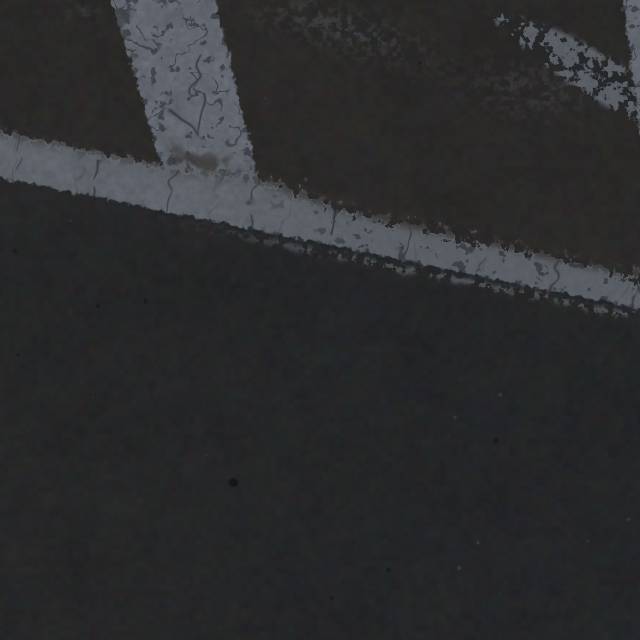
Reproduce this texture procedurally as a Shadertoy shader.

```glsl
const vec3 ASPHALT_WARM = vec3(0.164, 0.158, 0.155);
const vec3 ASPHALT_COOL = vec3(0.139, 0.145, 0.152);
const vec3 PAINT = vec3(0.378, 0.397, 0.428);
const vec3 PAINT_WORN = vec3(0.325, 0.345, 0.367);
const vec3 SEAM = vec3(0.120, 0.145, 0.170);
const vec3 CRACK = vec3(0.160, 0.175, 0.195);
const vec3 GRIME = vec3(0.215, 0.200, 0.190);
const float SOFTNESS = 0.0026;
const float CRACK_SPACING = 0.12;
const float CRACK_WIDTH = 0.0014;

float hash(vec2 p) {
    vec3 q = fract(vec3(p.xyx) * 0.1031);
    q += dot(q, q.yzx + 33.33);
    return fract((q.x + q.y) * q.z);
}

float noise(vec2 p) {
    vec2 i = floor(p), f = fract(p);
    f = f * f * (3.0 - 2.0 * f);
    return mix(mix(hash(i), hash(i + vec2(1, 0)), f.x),
               mix(hash(i + vec2(0, 1)), hash(i + vec2(1, 1)), f.x), f.y);
}

float fbm(vec2 p) {
    float sum = 0.0, amp = 0.57;
    for (int i = 0; i < 3; i++) {
        sum += amp * noise(p);
        p = mat2(1.6, 1.2, -1.2, 1.6) * p + 7.3;
        amp *= 0.5;
    }
    return sum;
}

float segment(vec2 p, vec2 a, vec2 b) {
    vec2 pa = p - a, ba = b - a;
    return length(pa - ba * clamp(dot(pa, ba) / dot(ba, ba), 0.0, 1.0));
}

float cover(float d) {
    float soft = max(SOFTNESS, 0.8 / iResolution.y);
    return smoothstep(-soft, soft, d);
}

float line(float d, float width) { return cover(width - abs(d)); }

float bell(float x) { return exp(-x * x); }

// Small flecks, one per grid cell, kept only where the hash is rare.
float flecks(vec2 p, float cells, float rarity, float radius) {
    vec2 id = floor(p * cells);
    vec2 centre = 0.3 + 0.4 * vec2(hash(id + 3.1), hash(id + 8.7));
    float d = length(fract(p * cells) - centre) / cells;
    return step(1.0 - rarity, hash(id + 17.3)) * cover(radius * hash(id + 5.9) - d);
}

// Cross cracks at jittered intervals along the long line.
float crossCracks(vec2 p, float height) {
    float x = p.x - 0.145 - 0.2 * height + 0.018 * (noise(p * 60.0) - 0.5);
    float id = floor(x / CRACK_SPACING + 0.5);
    float d = x - id * CRACK_SPACING - 0.014 * (hash(vec2(id, 4.0)) - 0.5);
    float major = line(d, CRACK_WIDTH) * (0.55 + 0.45 * hash(vec2(id, 9.0)));
    float minor = 0.35 * line(mod(x - 0.028, 0.106) - 0.053, 0.0005);
    return max(major, minor) * smoothstep(0.2, 0.5, noise(p * 70.0 + 3.0));
}

vec3 asphalt(vec2 p, float below) {
    vec3 col = mix(ASPHALT_WARM, ASPHALT_COOL, below * (0.75 + 0.25 * smoothstep(0.1, 0.6, p.x)));
    col += 0.016 * (fbm(p * 9.0) - 0.5) + 0.026 * (fbm(p * 110.0) - 0.5);
    vec3 tint = vec3(noise(p * 55.0), noise(p * 55.0 + 31.0), noise(p * 55.0 + 67.0));
    col += 0.018 * (tint - 0.5);
    col = mix(col, vec3(0.30, 0.32, 0.33), 0.6 * flecks(p, 30.0, 0.03, 0.003));
    col = mix(col, vec3(0.08), 0.7 * flecks(p + 0.37, 24.0, 0.025, 0.004));
    return mix(col, vec3(0.07), 0.8 * cover(0.007 - length(p - vec2(0.365, 0.246))));
}

void mainImage(out vec4 fragColor, in vec2 fragCoord) {
    vec2 p = fragCoord / iResolution.xy;
    float fine = fbm(p * 130.0), coarse = fbm(p * 40.0 + 5.0), down = 1.0 - p.y;
    float rough = fine - 0.5, wear = smoothstep(0.3, 0.6, p.x);
    float lower = 0.722 - 0.205 * p.x;
    float upper = 0.796 - 0.222 * p.x + 0.014 * bell((p.x - 0.4) / 0.1);
    vec3 col = asphalt(p, smoothstep(0.06, -0.06, p.y - lower));

    // Faint scuffs over the upper asphalt.
    float scuff = bell((p.y - 1.11 + 0.29 * p.x) / 0.035) * bell((p.x - 0.53) / 0.14);
    scuff += 0.7 * bell(length((p - vec2(0.84, 0.86)) / vec2(0.1, 0.045)));
    scuff += 0.6 * bell(length((p - vec2(0.13, 0.98)) / vec2(0.03, 0.015)));
    col = mix(col, PAINT_WORN, 0.45 * scuff * smoothstep(0.4, 0.75, fine));

    // Flaking diagonal trace at the upper right.
    float trace = (p.y - 0.985 + 0.58 * (p.x - 0.755)) / mix(0.016, 0.034, smoothstep(0.72, 0.92, p.x));
    float density = bell(trace) * smoothstep(0.68, 0.92, p.x);
    float grains = 0.6 * fine + 0.4 * coarse + 0.24 * density;
    float flaked = smoothstep(0.6, 0.68, grains) * smoothstep(0.12, 0.4, density);
    col = mix(col, SEAM, 0.5 * density);
    col = mix(col, mix(PAINT_WORN, PAINT, fine), 0.95 * flaked);

    // Slanted stripe and the sliver at the right border.
    float stripe = min(p.x - 0.173 - 0.31 * down, 0.336 + 0.243 * down - p.x);
    stripe = min(stripe, p.y - lower - 0.03);
    float sliver = min(p.x - 0.972 - 0.13 * down, p.y - 0.79);
    vec3 paint = PAINT + 0.05 * (coarse - 0.5) + 0.07 * rough;
    float vein = abs(noise(p * 42.0 + 2.0 * coarse) - 0.5);
    float veins = smoothstep(0.06, 0.01, vein) * smoothstep(0.42, 0.58, fbm(p * 21.0 + 13.0));
    float chips = smoothstep(0.64, 0.74, fbm(p * 75.0 + 41.0));
    vec2 bent = p + 0.014 * (vec2(noise(p * 50.0), noise(p * 50.0 + 19.0)) - 0.5);
    vec2 fork = vec2(0.306, 0.791);
    float branch = min(segment(bent, fork, vec2(0.266, 0.832)), segment(bent, fork, vec2(0.322, 0.847)));
    branch = min(branch, segment(bent, vec2(0.298, 0.85), vec2(0.315, 0.91)));
    vec3 marked = mix(paint, CRACK, max(0.6 * max(veins, chips), 0.85 * line(branch, CRACK_WIDTH)));
    marked = mix(marked, GRIME, 0.75 * bell((p.y - lower - 0.09) / 0.02) * smoothstep(0.4, 0.65, coarse));
    col = mix(col, marked, cover(max(stripe, sliver) + 0.014 * rough));

    // Long line with a crumbling upper edge.
    float band = min(upper - p.y + rough * mix(0.02, 0.05, wear) - 0.005 * wear, p.y - lower + 0.014 * rough);
    vec3 worn = mix(paint, PAINT_WORN, 0.2 + 0.6 * wear * coarse);
    worn = mix(worn, CRACK, max(crossCracks(p, p.y - lower), 0.6 * chips * wear));
    col = mix(col, worn, cover(band));
    float fringe = bell((p.y - upper + 0.002) / 0.012);
    col = mix(col, GRIME, fringe * smoothstep(0.42, 0.6, fine) * mix(0.5, 0.8, wear));

    // Broken seam and loose flakes along the lower edge.
    float edge = p.y - lower + 0.012 * (coarse - 0.5) + 0.008 * rough;
    float seam = line(edge + 0.002, 0.0025) * smoothstep(0.08, 0.25, p.x);
    col = mix(col, SEAM, seam * smoothstep(0.25, 0.5, coarse));
    float flakes = bell((edge + 0.012) / 0.0065) * smoothstep(0.2, 0.6, p.x);
    col = mix(col, PAINT_WORN, 0.85 * flakes * smoothstep(0.44, 0.6, fine));
    fragColor = vec4(col, 1.0);
}
```
